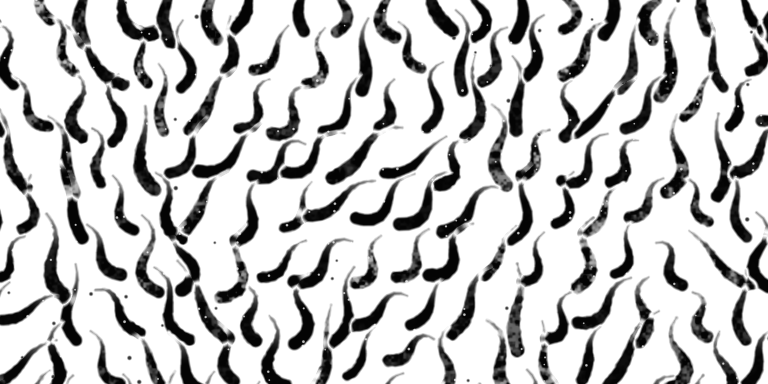
Reproduce this pattern procedurally as a WebGL 1 fragment shader.

```glsl
precision highp float;
// Scattered ink strokes: each has a heavy round head and a thin, fading tail.
// Every cell of a staggered grid holds one S-shaped spine, walked in short
// segments; the two nearest strokes are compared to keep white gaps between.

uniform vec2 u_resolution;

const vec3 PAPER = vec3(1.0);
const vec3 INK = vec3(0.015);
const vec2 CELL = vec2(0.115, 0.133);   // grid pitch, in canvas heights
const float JITTER = 0.30;              // centre offset, in cells
const float LENGTH_MIN = 0.145;
const float LENGTH_MAX = 0.245;
const float RADIUS_MIN = 0.0120;
const float RADIUS_MAX = 0.0190;
const float TIP = 0.15;                 // tail radius relative to the head
const float GAP = 0.007;                // white kept between strokes
const float SOFTNESS = 0.0040;
const float ROUGHNESS = 0.0045;
const float DRYNESS = 0.75;
const int SEGMENTS = 10;
const float HALF_PI = 1.570796;
const float TAU = 6.283185;

float hash(vec2 p) {
  vec3 q = fract(p.xyx * vec3(0.1031, 0.1030, 0.0973));
  q += dot(q, q.yzx + 33.33);
  return fract((q.x + q.y) * q.z);
}

vec2 hash2(vec2 p) {
  return vec2(hash(p + 17.3), hash(p + 61.7));
}

float noise(vec2 p) {
  vec2 i = floor(p), f = fract(p);
  f = f * f * (3.0 - 2.0 * f);
  return mix(mix(hash(i), hash(i + vec2(1.0, 0.0)), f.x),
             mix(hash(i + vec2(0.0, 1.0)), hash(i + 1.0), f.x), f.y);
}

// Sparse round dots, one candidate per square cell.
float dots(vec2 p, float pitch, float chance, float radius, float edge) {
  vec2 id = floor(p / pitch);
  vec2 centre = (id + 0.25 + 0.5 * hash2(id + 300.0)) * pitch;
  float r = radius * mix(0.5, 1.0, hash(id + 410.0));
  float present = step(hash(id + 520.0), chance);
  return present * (1.0 - smoothstep(-edge, edge, length(p - centre) - r));
}

// Signed distance to the stroke of one cell (x) and position along it (y).
vec2 stroke(vec2 p, vec2 id) {
  vec2 shift = JITTER * (hash2(id) - 0.5);
  shift.x += 0.5 * mod(id.y, 2.0) - 0.25;
  vec2 centre = (id + 0.5 + shift) * CELL;

  float size = hash(id + 5.1);
  float len = mix(LENGTH_MIN, LENGTH_MAX, size);
  float radius = mix(RADIUS_MIN, RADIUS_MAX, 0.4 * size + 0.6 * hash(id + 8.7));

  // Lean follows a smooth field; the S bend mirrors with the lean.
  float lean = 0.18 + 1.9 * (noise(id * 0.45 + 40.0) - 0.5)
             + 0.7 * (hash(id + 12.9) - 0.5);
  float side = lean < 0.0 ? -1.0 : 1.0;
  float base = HALF_PI - lean;
  float bend = side * mix(0.25, 0.95, hash(id + 23.5));
  float curl = 1.5 * (hash(id + 31.1) - 0.5);

  float stepLen = len / float(SEGMENTS);
  vec2 a = centre - 0.43 * len * vec2(cos(base), sin(base));
  vec2 best = vec2(1.0, 0.0);
  for (int i = 0; i < SEGMENTS; i++) {
    float t = (float(i) + 0.5) / float(SEGMENTS);
    float heading = base - bend * cos(TAU * 0.95 * t) + curl * (t - 0.5);
    vec2 dir = vec2(cos(heading), sin(heading));
    float along = clamp(dot(p - a, dir), 0.0, stepLen);
    float u = (float(i) + along / stepLen) / float(SEGMENTS);
    float r = radius * mix(1.0, TIP, smoothstep(0.15, 1.0, u));
    float d = length(p - a - dir * along) - r;
    if (d < best.x) best = vec2(d, u);
    a += dir * stepLen;
  }
  return best;
}

void main() {
  vec2 p = gl_FragCoord.xy / u_resolution.y;
  float edge = max(SOFTNESS, 0.8 / u_resolution.y);

  // Nearest and second nearest stroke
  vec2 home = floor(p / CELL);
  vec2 nearest = vec2(1.0, 0.0), owner = home;
  float second = 1.0;
  for (int y = -1; y <= 1; y++) {
    for (int x = -1; x <= 1; x++) {
      vec2 id = home + vec2(float(x), float(y));
      vec2 s = stroke(p, id);
      if (s.x < nearest.x) {
        second = nearest.x;
        nearest = s;
        owner = id;
      } else {
        second = min(second, s.x);
      }
    }
  }
  float d = max(nearest.x, 0.5 * (nearest.x - second + GAP));
  d += ROUGHNESS * hash(owner + 71.0) * (noise(p * 95.0) - 0.5);
  float shape = 1.0 - smoothstep(-edge, edge, d);

  // Ink tone: fading tail, dry mottling and pale specks
  float tail = 1.0 - 0.55 * smoothstep(0.5, 1.0, nearest.y);
  float dry = DRYNESS * pow(hash(owner + 83.0), 2.5);
  float mottle = smoothstep(0.35, 0.85, 0.6 * noise(p * 55.0) + 0.4 * noise(p * 130.0));
  float specks = dots(p, 0.021, 0.10, 0.0035, 0.002);
  float ink = shape * tail * (1.0 - dry * mottle) * (1.0 - 0.75 * specks);

  // Few stray drops on the paper
  ink = max(ink, 0.8 * dots(p + 3.7, 0.045, 0.035, 0.005, 0.003));

  gl_FragColor = vec4(mix(PAPER, INK, ink), 1.0);
}
```
